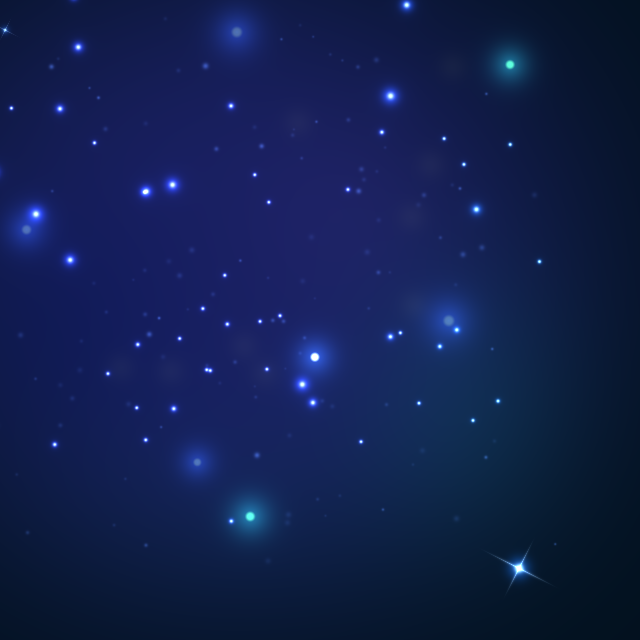
Give the GLSL for this background, as a Shadertoy shader.

```glsl
// Deep blue night sky with clustered glowing stars, soft orbs and two sparkles.

float hash(float n) { return fract(sin(n * 127.1) * 43758.5453); }
vec2 hash2(float n) { return vec2(hash(n), hash(n + 0.37)); }

// Gaussian falloff with radius r
float glow(float d, float r) { return exp(-d * d / (r * r)); }

// Thin ray along x, tapering to its tips
float ray(vec2 q, float len) {
    float taper = max(1.0 - abs(q.x) / len, 0.0);
    return taper * taper * exp(-abs(q.y) / (0.0004 + 0.0011 * taper));
}

vec3 sparkle(vec2 q, float size) {
    float c = cos(0.47), s = sin(0.47);
    q = mat2(c, s, -s, c) * q / size;
    float d = length(q);
    float rays = ray(q, 0.075) + ray(q.yx, 0.058);
    return vec3(0.65, 0.8, 0.95) * rays + vec3(0.9, 1.0, 1.0) * glow(d, 0.006)
         + vec3(0.05, 0.25, 0.55) * glow(d, 0.016);
}

// Bright core inside a wide halo
vec3 orb(float d, vec3 core, vec3 halo, float r) {
    return core * smoothstep(1.3 * r, 0.5 * r, d)
         + halo * (0.65 * exp(-d / (2.6 * r)) + 0.35 * glow(d, 4.5 * r));
}

vec3 sky(vec2 p) {
    float r = length((p - vec2(0.36, 0.58)) / vec2(0.57, 0.52));
    vec3 col = mix(vec3(0.008, 0.065, 0.115), vec3(0.10, 0.125, 0.385), exp(-r * r * r));
    // Teal haze low on the right, violet haze above the middle
    col += vec3(0.0, 0.07, 0.04) * glow(length((p - vec2(0.73, 0.37)) / vec2(1.0, 1.2)), 0.18);
    col += vec3(0.0, 0.025, 0.02) * glow(length((p - vec2(0.4, 0.2)) / vec2(1.9, 1.0)), 0.2);
    col += vec3(0.02, 0.01, 0.02) * glow(length(p - vec2(0.55, 0.68)), 0.16);
    col -= vec3(0.025, 0.015, 0.02) * glow(length(p - vec2(0.12, 0.5)), 0.2);
    return col;
}

// Star position gathered loosely around a shared cluster centre
vec2 clustered(float i, float groupSize, float spread) {
    vec2 centre = vec2(0.02, 0.26) + vec2(0.76, 0.7) * hash2(floor(i / groupSize) + 11.3);
    vec2 offset = hash2(i + 3.1) + hash2(i + 57.7) - 1.0;
    return centre + spread * offset;
}

void mainImage(out vec4 fragColor, in vec2 fragCoord) {
    vec2 p = fragCoord / iResolution.y;
    vec3 col = sky(p);

    // Faint dust stars
    for (float i = 0.0; i < 110.0; i++) {
        float d = length(p - clustered(i, 9.0, 0.2));
        float h = hash(i + 0.71);
        col += vec3(0.3, 0.45, 0.8) * mix(0.1, 0.5, h * h) * glow(d, mix(0.0018, 0.0045, hash(i + 0.13)));
    }

    // Blue stars with white cores, turning cyan to the right
    for (float i = 0.0; i < 52.0; i++) {
        vec2 pos = clustered(i + 200.0, 4.0, 0.24);
        float d = length(p - pos);
        float size = mix(0.0032, 0.0125, pow(hash(i + 0.53), 4.0));
        vec3 tint = mix(vec3(0.13, 0.22, 0.85), vec3(0.06, 0.36, 0.72), smoothstep(0.5, 0.85, pos.x));
        col += tint * (0.75 * glow(d, size) + 0.3 * exp(-d / size));
        col += vec3(0.8, 0.85, 0.6) * glow(d, 0.0012 + 0.28 * size);
    }

    // Barely visible warm smudges
    for (float i = 0.0; i < 9.0; i++) {
        float d = length(p - clustered(i + 400.0, 1.0, 0.1));
        col += vec3(0.03, 0.03, 0.012) * glow(d, 0.022);
    }

    // Dim grey-hearted orbs on a wide ring
    for (float i = 0.0; i < 4.0; i++) {
        float a = 1.6 + 1.45 * i;
        vec2 pos = vec2(0.38, 0.61) + 0.34 * vec2(cos(a), sin(a));
        float r = mix(0.0055, 0.0085, hash(i + 4.2));
        col += orb(length(p - pos), vec3(0.16, 0.18, 0.0), vec3(0.08, 0.16, 0.42), r);
    }

    // Green orbs, the central white star and the sparkles
    vec3 green = vec3(0.25, 0.55, 0.25), greenHalo = vec3(0.08, 0.42, 0.45);
    col += orb(length(p - vec2(0.797, 0.899)), green, greenHalo, 0.0068);
    col += orb(length(p - vec2(0.391, 0.193)), green, greenHalo, 0.0072);
    col += orb(length(p - vec2(0.492, 0.442)), vec3(0.9), vec3(0.12, 0.27, 0.6), 0.0066);
    col += sparkle(p - vec2(0.811, 0.112), 1.0);
    col += 0.5 * sparkle(p - vec2(0.008, 0.953), 0.42);

    fragColor = vec4(clamp(col, 0.0, 1.0), 1.0);
}
```
